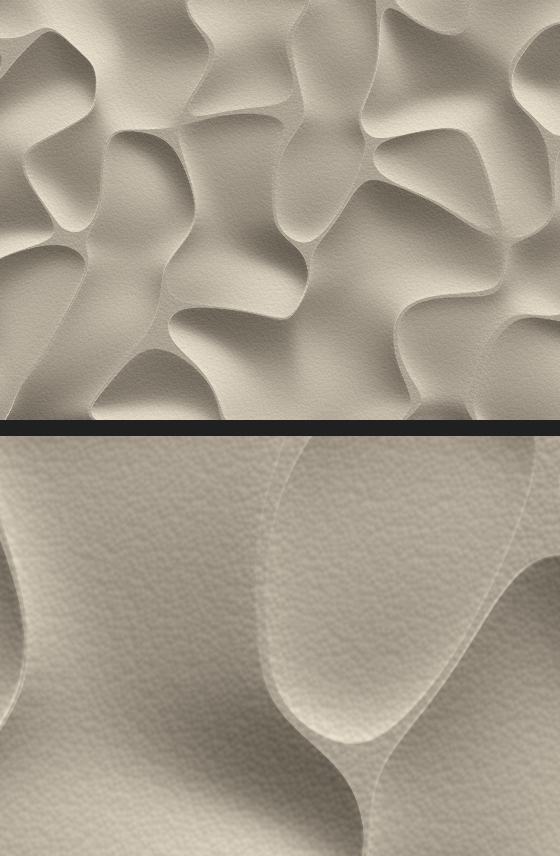
Top: the whole. Bottom: its middle third, enlarged.
Give the GLSL for this texture, as a Shadertoy shader.

```glsl
// Weathered sandstone: smooth scooped hollows parted by thin flat webs.
// Scattered cells fall into three families; hollows of one family melt together,
// and webs remain where families meet. Relief is lit from above, with fine grain.

const float CELLS_PER_HEIGHT = 4.3;
const float GRAINS_PER_HEIGHT = 195.0;
const float CELL_FALLOFF = 4.6;
const float WEB_WIDTH = 0.07;
const float WALL_WIDTH = 0.36;
const vec2 LIGHT_DIR = vec2(0.28, 0.96);
const vec3 SHADOW_STONE = vec3(0.33, 0.30, 0.255);
const vec3 LIT_STONE = vec3(0.91, 0.87, 0.80);

vec3 hash3(vec2 cell) {
    vec3 v = fract(cell.xyx * vec3(0.1031, 0.1030, 0.0973));
    v += dot(v, v.yxz + 33.33);
    return fract((v.xxy + v.yzz) * v.zyx);
}

// Layered sines in turning directions, roughly -1 to 1
float waves(vec2 p, float phase) {
    float sum = 0.0;
    for (int i = 0; i < 4; i++) {
        float k = float(i);
        float angle = 2.4 * k + 0.6;
        vec2 dir = vec2(cos(angle), sin(angle));
        sum += sin(dot(p, dir) * (1.5 + 0.45 * k) + phase * (1.0 + k) + 1.7 * k);
    }
    return sum * 0.4;
}

// Summed weight of the nearby cells of each family
vec3 familyWeights(vec2 p, float falloff) {
    vec2 base = floor(p);
    vec3 weights = vec3(0.0);
    for (int y = -2; y <= 2; y++) {
        for (int x = -2; x <= 2; x++) {
            vec2 cell = base + vec2(x, y);
            vec3 rnd = hash3(cell + 40.0);
            vec2 d = cell + 0.1 + 0.8 * rnd.xy - p;
            vec3 family = vec3(equal(vec3(floor(rnd.z * 3.0)), vec3(0.0, 1.0, 2.0)));
            weights += family * exp(-falloff * dot(d, d));
        }
    }
    return weights;
}

// Returns height in x (0 on the webs) and how far into a hollow in y
vec2 relief(vec2 p) {
    vec2 q = p + 0.17 * vec2(waves(p * 1.3, 0.8), waves(p * 1.3, 3.1));
    vec3 weights = familyWeights(q, CELL_FALLOFF);
    float own = max(weights.x, max(weights.y, weights.z));
    float others = dot(weights, vec3(1.0)) - own + 1e-5;
    float inward = max(log(own / others) - WEB_WIDTH, 0.0) / (2.0 * CELL_FALLOFF);
    float hollow = 1.0 - exp(-inward / WALL_WIDTH);
    float phase = dot(step(vec3(own), weights), vec3(0.0, 2.1, 4.2));
    float depth = 0.92 + 0.62 * waves(p * 1.3, phase);
    return vec2(-hollow * depth, hollow);
}

// Cellular noise: distance to the nearest scattered point
float cellular(vec2 p) {
    vec2 base = floor(p);
    float nearest = 4.0;
    for (int y = -1; y <= 1; y++) {
        for (int x = -1; x <= 1; x++) {
            vec2 cell = base + vec2(x, y);
            vec2 d = cell + hash3(cell).xy - p;
            nearest = min(nearest, dot(d, d));
        }
    }
    return sqrt(nearest);
}

// Light minus shade across each grain
float grainRelief(vec2 p, vec2 light) {
    return cellular(p + 0.3 * light) - cellular(p - 0.3 * light);
}

void mainImage(out vec4 fragColor, in vec2 fragCoord) {
    vec2 uv = fragCoord / iResolution.y;
    vec2 p = uv * CELLS_PER_HEIGHT + vec2(3.0, 7.0);

    // Slope of the relief
    float e = 0.012;
    vec2 here = relief(p);
    vec2 slope = vec2(relief(p + vec2(e, 0.0)).x, relief(p + vec2(0.0, e)).x) - here.x;
    slope /= e;

    // Soft light, brighter where the ground faces up the canvas
    float facing = -0.62 * dot(slope, LIGHT_DIR);
    float shade = 0.555 + 0.44 * facing / sqrt(1.0 + facing * facing);

    // Sandy grain, a little stronger on the webs
    float web = 1.0 - smoothstep(0.0, 0.15, here.y);
    float grain = grainRelief(uv * GRAINS_PER_HEIGHT, LIGHT_DIR);
    grain += 0.45 * grainRelief(uv * GRAINS_PER_HEIGHT * 0.5 + 9.0, LIGHT_DIR);
    shade += grain * mix(0.095, 0.125, web) + 0.03 * web;

    vec3 color = mix(SHADOW_STONE, LIT_STONE, clamp(shade, 0.0, 1.0));
    fragColor = vec4(color, 1.0);
}
```
